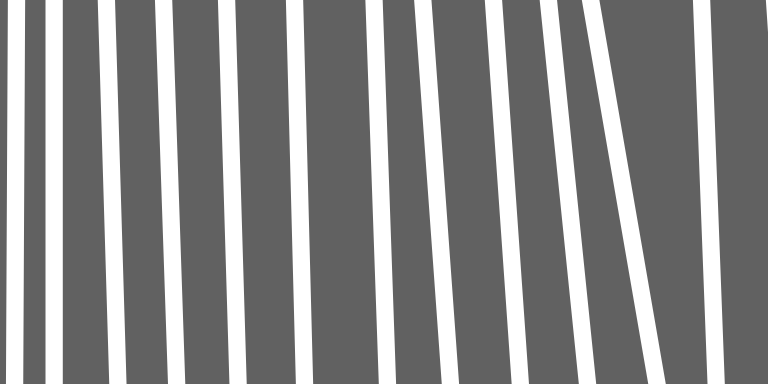
This pattern is drawn by a Shadertoy shader. Its source:

```glsl
const int STRIPE_COUNT = 13;
const float STRIPE_WIDTH = 0.045;
const vec3 GREY = vec3(0.38);
const vec3 WHITE = vec3(1.0);

// Where each stripe meets the lower edge, in canvas heights
const float FOOT[STRIPE_COUNT] = float[](
    0.038, 0.141, 0.307, 0.460, 0.620, 0.793, 1.009,
    1.173, 1.355, 1.530, 1.711, 1.865, 2.083);

// Sideways shift of each stripe from lower to upper edge
const float LEAN[STRIPE_COUNT] = float[](
    0.005, 0.0, -0.030, -0.034, -0.030, -0.026, -0.035,
    -0.072, -0.070, -0.102, -0.173, -0.038, -0.066);

// Signed distance to an endless slanted band
float slantedBand(vec2 p, float foot, float lean, float width) {
    float across = abs(p.x - foot - lean * p.y);
    return across * inversesqrt(1.0 + lean * lean) - 0.5 * width;
}

float coverage(float dist, float pixel) {
    return clamp(0.5 - dist / pixel, 0.0, 1.0);
}

void mainImage(out vec4 fragColor, in vec2 fragCoord) {
    vec2 p = fragCoord / iResolution.y;
    float pixel = 1.0 / iResolution.y;

    // Nearest stripe
    float dist = 1e3;
    for (int i = 0; i < STRIPE_COUNT; i++) {
        dist = min(dist, slantedBand(p, FOOT[i], LEAN[i], STRIPE_WIDTH));
    }

    fragColor = vec4(mix(GREY, WHITE, coverage(dist, pixel)), 1.0);
}
```
